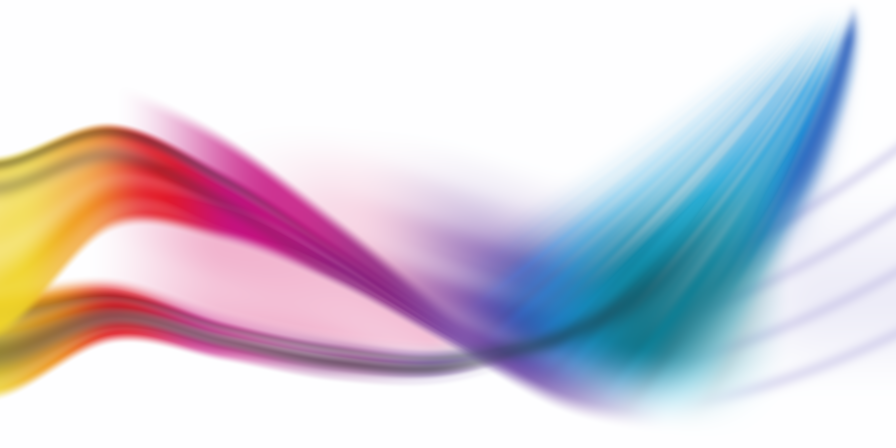
Reproduce this background procedurally as a Shadertoy shader.

```glsl
// Translucent silk waves: a yellow to magenta ribbon flowing into a teal wing on white.

// Palette
const vec3 PAPER = vec3(0.995, 0.997, 1);
const vec3 YELLOW = vec3(0.94, 0.83, 0.16);
const vec3 ORANGE = vec3(0.94, 0.56, 0.1);
const vec3 RED = vec3(0.89, 0.1, 0.15);
const vec3 MAGENTA = vec3(0.77, 0.07, 0.5);
const vec3 PURPLE = vec3(0.53, 0.14, 0.5);
const vec3 VIOLET = vec3(0.5, 0.34, 0.68);
const vec3 PINK = vec3(0.94, 0.66, 0.78);
const vec3 LAVENDER = vec3(0.72, 0.7, 0.88);
const vec3 ROYAL = vec3(0.16, 0.36, 0.73);
const vec3 SKY = vec3(0.08, 0.56, 0.83);
const vec3 CYAN = vec3(0.16, 0.66, 0.78);
const vec3 TEAL = vec3(0.02, 0.48, 0.57);
const vec3 SHADE = vec3(0.22, 0.2, 0.2);

// Curve heights at equal steps across the canvas
const float CREST[9] = float[](.645, .718, .61, .45, .28, .14, .05, 0., 0.);
const float SPINE[9] = float[](.9, .81, .685, .5, .3, .14, .05, 0., 0.);
const float BELLY[9] = float[](.26, .497, .471, .375, .24, .1, .04, 0., 0.);
const float LOW_TOP[9] = float[](.34, .36, .285, .235, .215, .27, .4, .6, .8);
const float LOW_BASE[9] = float[](.12, .245, .205, .16, .154, .23, .35, .5, .7);
const float SWEEP[9] = float[](.2, .26, .23, .185, .2, .247, .4, .69, 1.);
const float BOWL[9] = float[](.4, .4, .38, .32, .22, .105, .035, .04, .13);
const float VEIL[9] = float[](.75, .74, .72, .71, .67, .6, .58, .6, .6);
const vec2 WING_TIP = vec2(1.92, 0.97);

// Catmull-Rom curve through the heights; x runs from 0 to 2
float curve(float h[9], float x) {
  float s = clamp(x * 4., 0., 7.999), f = fract(s);
  int i = int(s);
  float a = h[max(i - 1, 0)], b = h[i], c = h[i + 1], d = h[min(i + 2, 8)];
  return b + .5 * f * (c - a + f * (2. * a - 5. * b + 4. * c - d + f * (3. * (b - c) + d - a)));
}

// Gradient noise
vec2 slope(vec2 cell) {
  float angle = 6.2832 * fract(sin(dot(cell, vec2(127.1, 311.7))) * 4375.85);
  return vec2(cos(angle), sin(angle));
}
float noise(float x, float y) {
  vec2 p = vec2(x, y), i = floor(p), f = p - i, u = f * f * (3. - 2. * f), e = vec2(1, 0);
  return mix(mix(dot(slope(i), f), dot(slope(i + e), f - e), u.x),
    mix(dot(slope(i + e.yx), f - e.yx), dot(slope(i + 1.), f - 1.), u.x), u.y);
}

// Soft masks
float rise(float a, float b, float x) { return smoothstep(a, b, x); }
float fall(float a, float b, float x) { return 1. - smoothstep(a, b, x); }
float band(float y, float low, float high, float s, float t) {
  return rise(low - s, low + s, y) * fall(high - t, high + t, y);
}
float stroke(float d, float width) { return exp(-d * d / (width * width)); }

vec3 ribbonColor(float x) {
  vec3 c = mix(YELLOW, ORANGE, rise(.04, .22, x));
  c = mix(c, RED, rise(.18, .34, x));
  c = mix(c, MAGENTA, rise(.34, .54, x));
  c = mix(c, PURPLE, rise(.56, .82, x));
  return mix(c, VIOLET, rise(.82, 1.06, x));
}

void mainImage(out vec4 fragColor, in vec2 fragCoord) {
  vec2 p = fragCoord / iResolution.xy * vec2(2, 1);
  float x = p.x, y = p.y;
  float crest = curve(CREST, x), belly = curve(BELLY, x), bowl = curve(BOWL, x);
  float lowTop = curve(LOW_TOP, x), lowBase = curve(LOW_BASE, x), veilTop = curve(VEIL, x);
  vec3 color = PAPER;

  // Pale veil above the crossing
  float veil = fall(veilTop - .36, veilTop + .03, y) * rise(belly - .02, belly + .03, y);
  veil *= rise(.45, .75, x) * fall(1.15, 1.5, x) * (.95 + .5 * noise(x * 2., (y + x * .35) * 14.));
  color = mix(color, mix(PINK, VIOLET, rise(.78, 1.12, x)), veil);

  // Lavender wisps at the right
  color = mix(color, LAVENDER, .24 * rise(1.55, 1.85, x) * band(y, .22, .48, .12, .16));
  for (float k = 0.; k < 4.; k++) {
    float r = x - 1.6, wisp = y - .11 - .105 * k - r * (.24 + .08 * k + .3 * r);
    color = mix(color, LAVENDER, .38 * stroke(wisp, .018) * rise(1.5, 1.75, x));
  }

  // Blue wing and teal bowl, streaked along the sweep
  float drop = max(WING_TIP.y - y, 0.);
  float inside = WING_TIP.x - .46 * pow(drop, 1.45) - x, t = inside / (.15 + drop);
  float streak = noise(t * 11., y * 1.6) + .5 * noise(t * 27., y * 2. + 7.);
  float rim = mix(.2, .03, rise(.08, .5, y));
  float wing = rise(-rim, rim + .04, inside) * fall(mix(.45, -.3, rise(.35, .85, y)), 1.12, t);
  wing *= fall(.78, 1., y) * rise(.98, 1.18, x) * rise(bowl - .01, bowl + .18, y);
  wing = clamp(wing * (.97 + .55 * streak * rise(.15, .6, y)), 0., .97);
  vec3 blue = mix(ROYAL, SKY, rise(1.08, 1.34, x));
  blue = mix(blue, CYAN, rise(1.25, 1.6, x) * fall(.45, .8, y));
  blue = mix(blue, TEAL, rise(1.2, 1.45, x) * band(y, .17, .48, .08, .14));
  color = mix(color, blue * (1. + .2 * streak), wing);
  float edge = stroke(inside - .015 - .04 * drop, .012 + .09 * drop);
  color = mix(color, ROYAL, .8 * edge * rise(.35, .65, y) * fall(.9, 1., y));

  // Pink film between the ribbons
  float film = band(y, lowTop, belly, .03, .02) * rise(.18, .5, x) * fall(.95, 1.1, x);
  color = mix(color, PINK, film * (.72 + .5 * noise(x * 2.5, (y + .4 * x) * 7.)));

  // Lower ribbon with dark threads
  float v = (y - lowBase) / max(lowTop - lowBase, .02);
  float low = band(y, lowBase, lowTop, .016, .025) * fall(.95, 1.2, x);
  float weave = mix(.9, .52, rise(.2, .7, x)) + .6 * noise(x * 1.5, v * 5.);
  color = mix(color, ribbonColor(x + .07), low * clamp(weave, 0., 1.));
  color = mix(color, SHADE, .5 * low * (stroke(v - .42, .2) + .6 * stroke(v - .8, .1)));

  // Upper ribbon: folded crest and magenta spine
  v = (y - belly) / max(crest - belly, .03);
  float body = band(y, belly, crest, .018, .012) * fall(.98, 1.2, x);
  float fold = .93 + .5 * noise(x * 3., v * 4. + 2.) - .35 * stroke(v - .62, .25) * fall(.15, .42, x);
  color = mix(color, ribbonColor(x), body * clamp(fold, 0., 1.));
  float spine = band(y, crest - .02, curve(SPINE, x), .02, .022) * rise(.25, .62, x) * fall(.95, 1.18, x);
  color = mix(color, mix(MAGENTA, ribbonColor(x), rise(.6, .9, x)), .85 * spine);
  float crease = stroke(y - crest + .012, .014) + .7 * stroke(y - crest + .065, .02);
  color = mix(color, SHADE, .4 * crease * body * fall(.4, .85, x));

  // Dark sweep rising through the wing
  float sweep = stroke(y - curve(SWEEP, x), .022 + .02 * rise(1.2, 1.5, x));
  sweep *= rise(.85, 1.25, x) * fall(1.3, 1.68, x);
  color = mix(color, SHADE * vec3(.5, 1.2, 1.4), .55 * sweep);
  fragColor = vec4(clamp(color, 0., 1.), 1);
}
```
